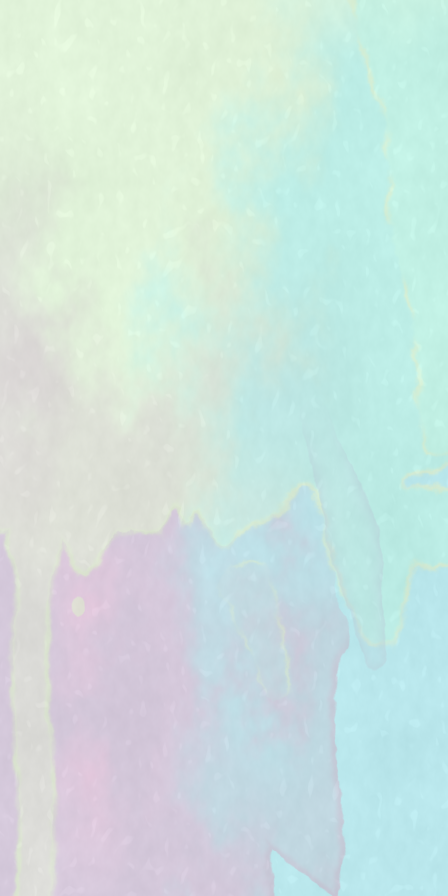
A Shadertoy shader for this background:

```glsl
// Pastel watercolour washes with dripping, pigment-rimmed edges on soft paper.
#define CREAM vec3(0.880, 0.952, 0.852)
#define AQUA vec3(0.738, 0.928, 0.900)
#define MINT vec3(0.765, 0.945, 0.890)
#define BLUSH vec3(0.870, 0.875, 0.845)
#define LILAC vec3(0.835, 0.790, 0.860)
#define PINK vec3(0.880, 0.775, 0.855)
#define SKY vec3(0.728, 0.905, 0.925)
#define SLATE vec3(0.750, 0.838, 0.875)
#define RIM_COLOR vec3(0.860, 0.925, 0.800)
#define RIM_WIDTH 0.0060
#define EDGE_ROUGHNESS 0.026
#define GRAIN 0.030

vec2 hashGradient(vec2 cell) {
    vec2 q = fract(cell * vec2(0.1031, 0.1030));
    q += dot(q, q.yx + 33.33);
    float angle = 6.2832 * fract((q.x + q.y) * q.x * 17.13);
    return vec2(cos(angle), sin(angle));
}

float gradientNoise(vec2 p) {
    vec2 i = floor(p), f = fract(p);
    vec2 u = f * f * f * (f * (f * 6.0 - 15.0) + 10.0);
    vec2 e = vec2(0.0, 1.0);
    float low = mix(dot(hashGradient(i), f), dot(hashGradient(i + e.yx), f - e.yx), u.x);
    float high = mix(dot(hashGradient(i + e.xy), f - e.xy), dot(hashGradient(i + 1.0), f - 1.0), u.x);
    return mix(low, high, u.y);
}

float fbm(vec2 p) {
    float sum = 0.0, amplitude = 0.6;
    for (int i = 0; i < 5; i++) {
        sum += amplitude * gradientNoise(p);
        p = mat2(1.6, 1.2, -1.2, 1.6) * p + 7.3;
        amplitude *= 0.55;
    }
    return sum;
}

float bump(float x, float center, float width) {
    float t = (x - center) / width;
    return exp(-t * t);
}

// Signed distance to a capsule whose radius runs from ra to rb
float taper(vec2 p, vec2 a, vec2 b, float ra, float rb) {
    vec2 ab = b - a;
    float h = clamp(dot(p - a, ab) / dot(ab, ab), 0.0, 1.0);
    return length(p - a - ab * h) - mix(ra, rb, h);
}

// Height of the lower edge of the upper wash
float washEdge(float x) {
    float y = 0.815 - 0.095 * bump(x, 0.19, 0.045);
    y += 0.055 * bump(x, 0.39, 0.020) + 0.045 * bump(x, 0.44, 0.022);
    y += 0.10 * bump(x, 0.68, 0.042) + 0.035 * bump(x, 0.61, 0.055);
    y -= 0.035 * bump(x, 0.505, 0.03);
    return y - 0.245 * smoothstep(0.70, 0.83, x) + 0.17 * smoothstep(0.87, 0.935, x);
}

float cover(float d, float soft) {
    return 1.0 - smoothstep(-soft, soft, d);
}

vec3 upperWash(vec2 p, float cloud, float wobble, float fade) {
    float split = 0.53 + 0.13 * smoothstep(1.4, 2.0, p.y) - 0.06 * smoothstep(1.4, 0.9, p.y);
    vec3 color = mix(CREAM, AQUA, smoothstep(-0.17, 0.17, p.x - split + 0.4 * cloud));
    color = mix(color, CREAM, 0.6 * smoothstep(1.84, 2.05, p.y + 0.2 * cloud));
    float blush = smoothstep(1.45, 1.0, p.y + 0.6 * cloud) * smoothstep(0.60, 0.25, p.x + 0.3 * cloud);
    color = mix(color, BLUSH, 0.9 * blush);
    float stain = smoothstep(0.16, 0.02, p.x + 0.2 * cloud) * bump(p.y, 1.2, 0.36);
    color = mix(color, vec3(0.860, 0.835, 0.845), 0.7 * stain);
    color = mix(color, SLATE, 0.30 * bump(p.x, 0.60, 0.18) * bump(p.y, 1.12, 0.25));
    color = mix(color, BLUSH, 0.35 * bump(p.x, 0.55, 0.15) * bump(p.y, 0.85, 0.12));

    // Mint sheet at the right, bordered by a pale crest
    float t = 2.0 - p.y;
    float border = 0.782 + 0.17 * t + 0.03 * bump(t, 0.28, 0.16) + 0.018 * bump(t, 0.72, 0.12);
    float sheet = max(border - p.x, 0.99 - p.y) + wobble;
    color = mix(color, MINT, 0.7 * cover(sheet, 0.006));
    return mix(color, RIM_COLOR, 0.7 * fade * bump(sheet, 0.0, RIM_WIDTH));
}

vec3 lowerWash(vec2 p, float cloud, float wobble, float soft) {
    vec3 color = mix(LILAC, SLATE, smoothstep(0.32, 0.72, p.x + 0.7 * cloud));
    float bloom = bump(p.x, 0.24, 0.12) * bump(p.y, 0.38, 0.28) + 0.6 * bump(p.x, 0.2, 0.09) * bump(p.y, 0.7, 0.1);
    color = mix(color, PINK, clamp(bloom * (0.6 + 2.5 * cloud), 0.0, 1.0));
    color = mix(color, SKY, 0.5 * bump(p.x, 0.58, 0.12) * bump(p.y, 0.32 + 0.5 * cloud, 0.12));
    color = mix(color, SKY, 0.7 * smoothstep(0.5, 0.72, p.x + 0.3 * cloud) * smoothstep(0.55, 0.8, p.y));

    // Open sky area beside and under the hanging slate lobe
    float right = p.x - 0.748 - 0.03 * bump(p.y, 0.58, 0.06) - 0.02 * bump(p.y, 0.14, 0.13);
    float under = max(0.61 - p.x, p.y - 0.10 + 0.75 * (p.x - 0.61));
    float openSky = min(-right, under) + 0.6 * wobble;
    color = mix(color, LILAC * 0.94, 0.5 * bump(openSky, 0.004, 0.010) * smoothstep(0.62, 0.5, p.y));
    return mix(color, SKY, cover(openSky, soft));
}

void mainImage(out vec4 fragColor, in vec2 fragCoord) {
    // Canvas units: one wide, two tall
    vec2 p = fragCoord / iResolution.xy * vec2(1.0, 2.0);
    float soft = 1.2 / iResolution.x;
    float cloud = fbm(p * vec2(5.0, 3.5) + 3.0);
    float wobble = EDGE_ROUGHNESS * fbm(p * 16.0 + 21.0);
    float fade = smoothstep(-0.35, 0.25, gradientNoise(p * 13.0 + 5.0));

    // Upper wash silhouette: slope-corrected edge, long left drip, notch
    float slope = (washEdge(p.x + 0.004) - washEdge(p.x - 0.004)) / 0.008;
    float wash = (washEdge(p.x) - p.y) / sqrt(1.0 + slope * slope) + wobble;
    float dripWidth = 0.037 + 0.03 * smoothstep(0.68, 0.84, p.y);
    float drip = abs(p.x - 0.075 - 0.008 * sin(p.y * 9.0)) - dripWidth + 0.6 * wobble;
    wash = min(wash, max(drip, p.y - 0.85));
    float notch = taper(p, vec2(0.915, 0.925), vec2(1.03, 0.935), 0.012, 0.04) + wobble;
    wash = max(wash, -notch);

    vec3 lower = lowerWash(p, cloud, wobble, soft);
    float teardrop = taper(p, vec2(0.55, 0.69), vec2(0.625, 0.46), 0.058, 0.024) + wobble;
    lower = mix(lower, vec3(0.77, 0.86, 0.875), 0.35 * cover(teardrop, soft));
    lower = mix(lower, RIM_COLOR, 0.5 * fade * bump(teardrop, 0.0, 0.0045));

    vec3 upper = upperWash(p, cloud, wobble, fade);
    upper = mix(upper, vec3(0.855, 0.850, 0.845), 0.7 * smoothstep(0.85, 0.6, p.y) * smoothstep(0.3, 0.15, p.x));
    vec3 color = mix(lower, upper, cover(wash, soft));
    float spot = length((p - vec2(0.175, 0.645)) * vec2(1.5, 1.0)) - 0.02;
    color = mix(color, RIM_COLOR, 0.6 * cover(spot + 0.4 * wobble, soft));
    color = mix(color, RIM_COLOR, (0.35 + 0.4 * fade) * bump(wash, 0.002, RIM_WIDTH));

    // Translucent slate tongue with a darker margin
    float tongue = taper(p, vec2(0.70, 1.08), vec2(0.79, 0.80), 0.03, 0.06);
    tongue = min(tongue, taper(p, vec2(0.79, 0.80), vec2(0.835, 0.53), 0.06, 0.024)) + 0.5 * wobble;
    float margin = cover(tongue, soft) * (0.15 + 0.45 * exp(tongue * 70.0));
    color = mix(color, SLATE * 0.98, margin * smoothstep(1.15, 0.9, p.y));

    // Brushed pigment, paper grain and sparse pale flecks
    float fleck = smoothstep(0.28, 0.48, gradientNoise(p * vec2(48.0, 30.0) + 2.0 * cloud));
    color += GRAIN * (0.8 * fbm(p * vec2(38.0, 24.0)) + 1.2 * cloud + 0.7 * fleck);
    fragColor = vec4(clamp(color, 0.0, 1.0), 1.0);
}
```
